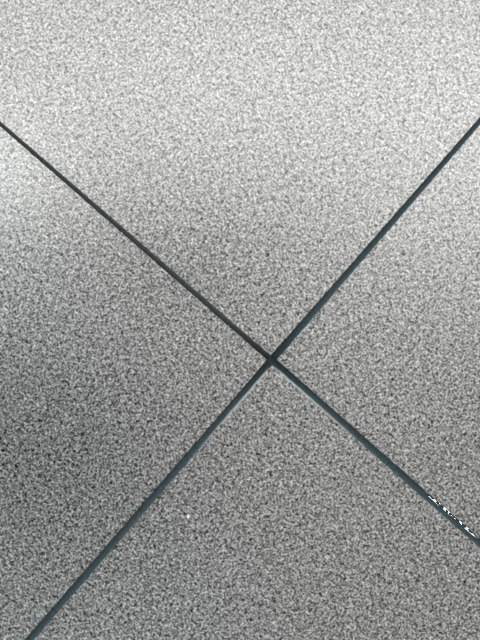
This texture is drawn by a Shadertoy shader. Its source:

```glsl
vec2 hashGradient(vec2 cell) {
    vec3 h = fract(cell.xyx * vec3(0.1031, 0.1030, 0.0973));
    h += dot(h, h.yzx + 33.33);
    float angle = 6.2832 * fract((h.x + h.y) * h.z);
    return vec2(cos(angle), sin(angle));
}

float gradientNoise(vec2 p) {
    vec2 cell = floor(p), f = fract(p);
    vec2 u = f * f * f * (f * (f * 6.0 - 15.0) + 10.0);
    float a = dot(hashGradient(cell), f);
    float b = dot(hashGradient(cell + vec2(1, 0)), f - vec2(1, 0));
    float c = dot(hashGradient(cell + vec2(0, 1)), f - vec2(0, 1));
    float d = dot(hashGradient(cell + 1.0), f - 1.0);
    return 1.4 * mix(mix(a, b, u.x), mix(c, d, u.x), u.y);
}

float glow(vec2 p, vec2 center, vec2 radius) {
    vec2 q = (p - center) / radius;
    return exp(-dot(q, q));
}

// Broad daylight falling off from the top right
float daylight(vec2 p) {
    float tone = mix(0.525, 0.775, smoothstep(0.28, 0.95, p.y));
    tone += 0.09 * glow(p, vec2(0.76, 0.72), vec2(0.28, 0.25));
    tone += 0.12 * glow(p, vec2(-0.02, 0.74), vec2(0.13, 0.11));
    tone += 0.04 * glow(p, vec2(0.30, 0.84), vec2(0.25, 0.14));
    tone += 0.03 * glow(p, vec2(0.60, 0.33), vec2(0.22, 0.20));
    tone -= 0.07 * glow(p, vec2(0.05, 0.28), vec2(0.20, 0.19));
    tone -= 0.05 * glow(p, vec2(0.29, 0.58), vec2(0.16, 0.08));
    return tone;
}

// Fine stone stipple in turned layers, with sparse dark pits
float stoneGrain(vec2 p) {
    mat2 turn = mat2(0.8, 0.6, -0.6, 0.8);
    vec2 r = turn * p + 3.0;
    float fine = gradientNoise(r * 290.0);
    float medium = gradientNoise(turn * r * 185.0 + 17.0);
    float coarse = gradientNoise(p * vec2(85, 110) + 41.0);
    float mottle = gradientNoise(r * 38.0 + 5.0);
    float pits = smoothstep(0.12, 0.5, gradientNoise(r * vec2(130, 155) + 71.0));
    return 0.20 * fine + 0.17 * medium + 0.06 * coarse + 0.03 * mottle
         - 0.11 * pits + 0.02;
}

void mainImage(out vec4 fragColor, in vec2 fragCoord) {
    vec2 p = fragCoord / iResolution.y;
    p.x += 0.375 - 0.5 * iResolution.x / iResolution.y;
    float pixel = 1.0 / iResolution.y;

    float tone = daylight(p);
    float grain = stoneGrain(p);
    grain *= mix(1.0, 0.8, smoothstep(0.55, 0.85, tone));
    vec3 tint = mix(vec3(0.975, 1.005, 0.995), vec3(1.0, 1.0, 0.988),
                    smoothstep(0.1, 0.6, p.x + 0.5 * p.y));
    vec3 color = tint * (tone + grain);

    // Four seams leaving the crossing: top left, top right, bottom left, bottom right
    vec2 crossing = vec2(0.4245, 0.4375);
    vec2 ends[4] = vec2[4](vec2(0.0, 0.807), vec2(0.75, 0.811),
                           vec2(0.0456, 0.0), vec2(0.75, 0.151));
    vec2 q = p - crossing;
    for (int i = 0; i < 4; i++) {
        vec2 dir = normalize(ends[i] - crossing);
        float along = dot(q, dir);
        float side = dir.x * q.y - dir.y * q.x;
        float dist = length(q - dir * max(along, 0.0));
        float halfWidth = i == 0 ? mix(0.0042, 0.0029, clamp(along / 0.56, 0.0, 1.0))
                        : i == 1 ? mix(0.0056, 0.0038, clamp(along / 0.5, 0.0, 1.0))
                        : 0.0054;
        halfWidth += 0.0004 * gradientNoise(vec2(along * 90.0, float(i) * 7.3));

        // Soft contact shade, then the sunken joint
        color *= 1.0 - 0.07 * exp(-max(dist - halfWidth, 0.0) / 0.003);
        float joint = 1.0 - smoothstep(halfWidth - pixel, halfWidth + pixel, dist);
        float across = side / halfWidth;
        vec3 grout = i == 0 ? vec3(0.24, 0.255, 0.26) : vec3(0.235, 0.28, 0.295);
        grout *= 1.0 + 0.2 * across * (i == 2 ? 1.0 : -1.0);
        grout += 0.10 * grain;
        grout *= mix(0.75, 1.0, smoothstep(0.0, 0.1, along));
        color = mix(color, grout, joint);

        // Lit lower lips close to the crossing
        if (i >= 2) {
            float lipSide = i == 2 ? side : -side;
            float lip = 1.0 - smoothstep(0.0008, 0.0008 + 1.5 * pixel, abs(lipSide - halfWidth));
            float span = smoothstep(0.005, 0.025, along) * (1.0 - smoothstep(0.07, 0.23, along));
            color = mix(color, vec3(0.80, 0.83, 0.82), 0.55 * lip * span);
        }

        // Broken wet glints toward the far right end
        if (i == 3) {
            float span = smoothstep(0.31, 0.33, along) * (1.0 - smoothstep(0.415, 0.43, along));
            float band = 1.0 - smoothstep(0.0012, 0.0034, abs(side - 0.0038));
            float sparkle = smoothstep(-0.05, 0.2, gradientNoise(vec2(along * 150.0, side * 260.0)));
            color = mix(color, vec3(0.94, 0.96, 0.95), span * band * sparkle);
        }
    }

    // Single pale chip in the lower tile
    float chip = length((p - vec2(0.294, 0.193)) * vec2(1.3, 1.0));
    color = mix(color, vec3(0.92), 1.0 - smoothstep(0.0015, 0.0015 + 2.0 * pixel, chip));
    fragColor = vec4(clamp(color, 0.0, 1.0), 1.0);
}
```
